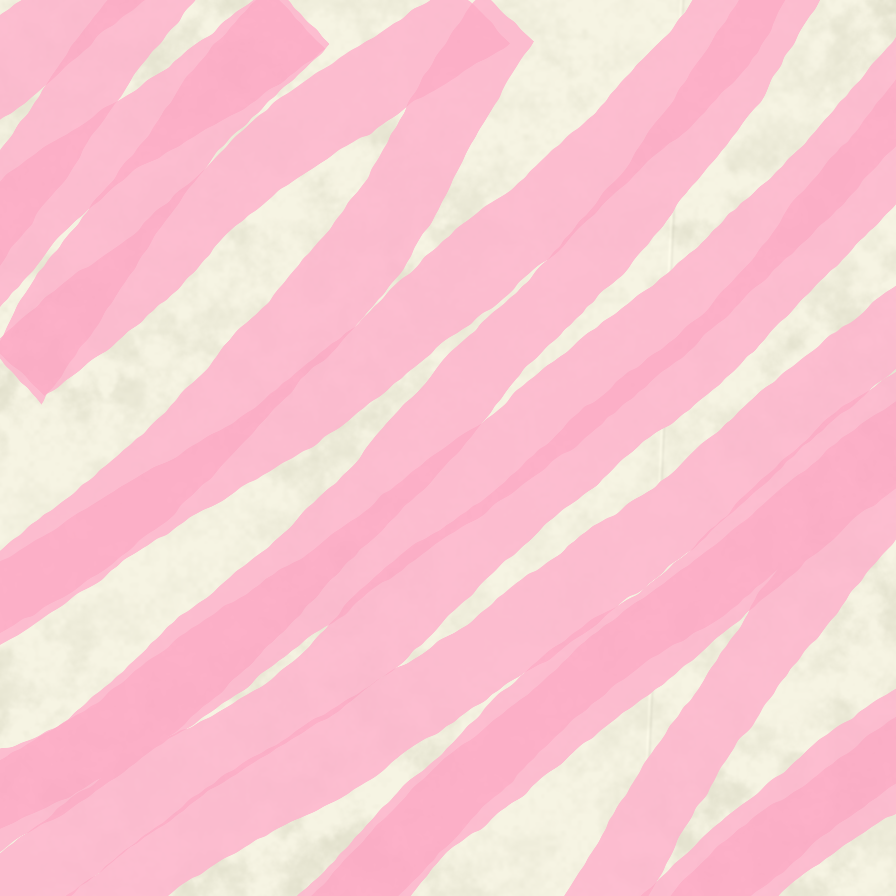
Write a Shadertoy shader that draws this pattern.

```glsl
// Broad translucent marker strokes zigzag diagonally over mottled paper.
// Each stroke is a bent band between a lower-left and an upper-right turning
// point; where two or more bands overlap, the ink becomes deeper.
#define FIRST_STROKE -1
#define LAST_STROKE 14
#define HALF_WIDTH 0.0405
#define WOBBLE 0.034
#define ROUGHNESS 0.0050
#define BEND 0.124
#define CAP_INSET 0.04
#define MOTTLE 0.15
#define PAPER vec3(0.965, 0.956, 0.890)
#define STAIN vec3(0.835, 0.830, 0.745)
#define INK vec3(0.988, 0.738, 0.812)
#define DEEP_INK vec3(0.988, 0.686, 0.780)

float hash(vec2 p) {
    vec3 q = fract(p.xyx * 0.1031);
    q += dot(q, q.yzx + 33.33);
    return fract((q.x + q.y) * q.z);
}

float noise(vec2 p) {
    vec2 cell = floor(p), f = fract(p);
    f = f * f * (3.0 - 2.0 * f);
    return mix(mix(hash(cell), hash(cell + vec2(1, 0)), f.x),
               mix(hash(cell + vec2(0, 1)), hash(cell + vec2(1, 1)), f.x), f.y);
}

float fbm(vec2 p) {
    float sum = 0.0, amplitude = 0.5;
    for (int i = 0; i < 5; i++) {
        sum += amplitude * noise(p);
        p = mat2(1.6, 1.2, -1.2, 1.6) * p + 7.3;
        amplitude *= 0.5;
    }
    return sum;
}

// Indices of the lower and upper turning points joined by a stroke
vec2 turns(int j) {
    if (j == -1) return vec2(-1.6, 0.0);    // short corner piece
    if (j == 8)  return vec2(3.4, 4.1);     // fans out from the previous turn
    if (j == 10) return vec2(4.95, 5.15);
    if (j == 11) return vec2(6.0, 5.2);     // crosses back
    if (j == 13) return vec2(5.0, 5.25);    // retraces an earlier stroke
    if (j == 14) return vec2(6.35, 6.2);
    vec2 k = floor(vec2(j, j + 1) * 0.5);
    return k * (j % 2 == 0 ? 1.025 : 0.975);
}

// Signed distance to one stroke
float stroke(vec2 p, int j) {
    float across = p.x - p.y, along = p.x + p.y, seed = float(j) * 17.0 + 40.0;
    vec2 k = turns(j);
    float lower = -0.73 + k.x * (0.154 + 0.0143 * k.x);
    float upper = -0.833 + k.y * (0.169 + 0.0169 * k.y);

    // Only the turns near the upper left lie inside the canvas
    vec2 inset = CAP_INSET - 0.2 * smoothstep(0.5, 1.0, abs(k - vec2(1.0, 1.5)));
    float start = abs(lower) + inset.x;
    float span = 2.0 - abs(upper) - inset.y - start;
    float s = (along - start) / span;

    // Centre line: straight run plus a bulge strongest mid-canvas
    float middle = 0.5 * (lower + upper);
    float bulge = BEND * smoothstep(-0.495, -0.365, middle)
                * (1.0 - smoothstep(0.0, 0.43, middle)) - 0.02;
    float centre = mix(lower, upper, s) + 4.0 * bulge * s * (1.0 - s);
    centre += WOBBLE * (noise(vec2(along * 3.5, seed)) - 0.5);
    float slope = (upper - lower + 4.0 * bulge * (1.0 - 2.0 * s)) / span;

    // Band of uneven width with rough sides and square ends
    float halfWidth = HALF_WIDTH * (0.86 + 0.28 * noise(vec2(along * 4.0, seed + 5.0)));
    float side = abs(across - centre) * inversesqrt(2.0 * (1.0 + slope * slope)) - halfWidth;
    float cap = (abs(s - 0.5) - 0.5) * span * 0.7071;
    float rough = noise(p * 26.0 + seed) + 0.5 * noise(p * 80.0 + seed) - 0.75;
    return max(side, cap) + ROUGHNESS * rough;
}

// Amount of stain in the paper: fine grain gathered in cloudy patches
float paperStain(vec2 p) {
    float cloud = smoothstep(0.3, 0.75, fbm(p * 5.0 + 3.0));
    float grain = smoothstep(0.28, 0.72, fbm(p * 34.0 + 11.0));
    return grain * (0.35 + 1.0 * cloud) + 0.4 * (noise(p * 170.0) - 0.5);
}

void mainImage(out vec4 fragColor, in vec2 fragCoord) {
    vec2 p = fragCoord / iResolution.y;
    float pixel = 1.0 / iResolution.y;

    // Keep the two strongest coverages: any ink, and overlapping ink
    float single = 0.0, overlap = 0.0;
    for (int j = FIRST_STROKE; j <= LAST_STROKE; j++) {
        float cover = 1.0 - smoothstep(-0.5 * pixel, 0.5 * pixel, stroke(p, j));
        overlap = max(overlap, min(single, cover));
        single = max(single, cover);
    }

    // Paper with a faint fold
    float stain = paperStain(p);
    vec3 paper = mix(PAPER, STAIN, clamp(stain * MOTTLE * 2.6, 0.0, 0.75));
    float fold = p.x - 0.715 - 0.045 * p.y;
    paper += 0.025 * exp(-pow(abs(fold) / 0.0016, 2.0));
    paper -= 0.035 * exp(-pow(abs(fold - 0.003) / 0.0016, 2.0));

    // Ink lets a trace of the paper grain through
    vec3 ink = mix(INK, DEEP_INK, overlap) - 0.05 * MOTTLE * (stain - 0.35);
    fragColor = vec4(mix(paper, ink, single), 1.0);
}
```
